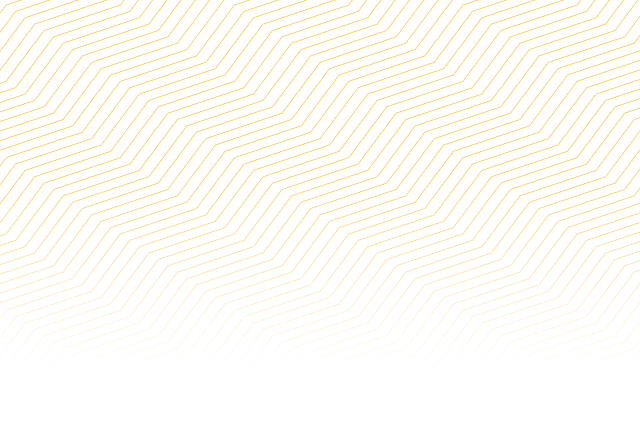
This pattern is drawn by a Shadertoy shader. Its source:

```glsl
#define STEP vec2(0.02213, 0.01479)   // offset between neighbouring lines
#define PERIOD 12.0                   // zigzag length, in steps
#define PHASE vec2(3.73, -0.09)       // pattern shift along and across the lines
#define BEND 0.33333                  // steepness of each fold
#define LINE_WIDTH 0.00132
#define FADE_LOW 0.06
#define FADE_HIGH 0.66
#define GOLD vec3(0.95, 0.71, 0.10)
#define PAPER vec3(1.0)

// Distance to the nearest zigzag line, in canvas heights
float zigzagDistance(vec2 p) {
    // Skewed axes: x runs along the lines, y across them
    vec2 q = p / STEP;
    vec2 skew = 0.5 * vec2(q.x + q.y, q.x - q.y) - PHASE;

    // Triangle wave folds the stack of parallel lines
    float s = mod(skew.x, PERIOD) - 0.5 * PERIOD;
    float level = skew.y - BEND * abs(s);
    float fold = s < 0.0 ? -1.0 : 1.0;

    // Slope of the field turns the level into a true distance
    vec2 gradient = 0.5 * (vec2(1.0, -1.0) - fold * BEND) / STEP;
    return abs(fract(level + 0.5) - 0.5) / length(gradient);
}

// Share of a pixel covered by a thin line
float lineCoverage(float d, float width, float pixel) {
    float overlap = 0.5 * (width + pixel) - d;
    return clamp(overlap, 0.0, min(width, pixel)) / pixel;
}

void mainImage(out vec4 fragColor, in vec2 fragCoord) {
    vec2 p = fragCoord / iResolution.y;
    float pixel = 1.0 / iResolution.y;

    // Gold lines dissolve towards the bottom
    float ink = lineCoverage(zigzagDistance(p), LINE_WIDTH, pixel);
    ink *= smoothstep(FADE_LOW, FADE_HIGH, p.y);

    fragColor = vec4(mix(PAPER, GOLD, ink), 1.0);
}
```
